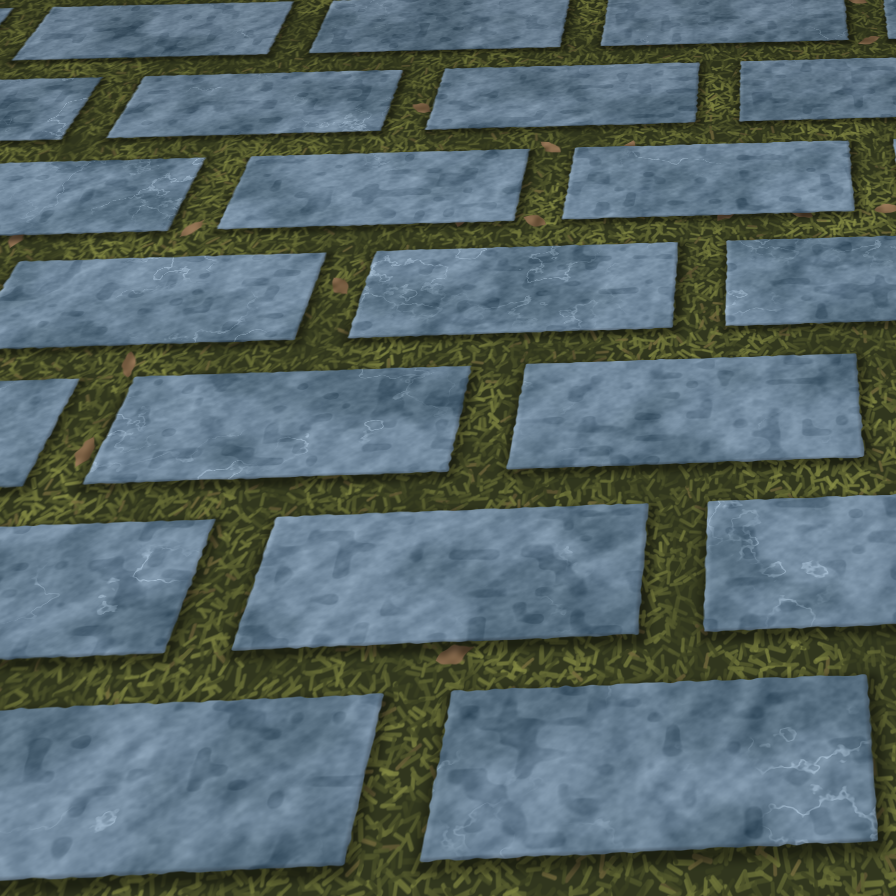
Write a Shadertoy shader that draws this texture.

```glsl
// Blue slate pavers in staggered rows with grassy joints, seen in perspective.

float hash(vec2 p) {
    return fract(sin(dot(p, vec2(127.1, 311.7))) * 43758.5453);
}

float noise(vec2 p) {
    vec2 i = floor(p), f = fract(p);
    f = f * f * (3.0 - 2.0 * f);
    return mix(mix(hash(i), hash(i + vec2(1, 0)), f.x),
               mix(hash(i + vec2(0, 1)), hash(i + vec2(1, 1)), f.x), f.y);
}

float fbm(vec2 p) {
    float sum = 0.0, amp = 0.5;
    for (int i = 0; i < 5; i++) {
        sum += amp * noise(p);
        p = mat2(1.6, 1.2, -1.2, 1.6) * p + 7.3;
        amp *= 0.5;
    }
    return sum;
}

float box(vec2 p, vec2 halfSize) {
    vec2 d = abs(p) - halfSize;
    return length(max(d, 0.0)) + min(max(d.x, d.y), 0.0);
}

// Layers of short, randomly turned blades over dark soil
vec3 grass(vec2 g, float px) {
    vec3 color = vec3(0.18, 0.20, 0.11);
    float patches = fbm(g * 7.0);
    for (int layer = 0; layer < 3; layer++) {
        float freq = 27.0 + 5.0 * float(layer);
        vec2 s = g * freq + 17.0 * float(layer);
        for (int y = -1; y <= 1; y++)
        for (int x = -1; x <= 1; x++) {
            vec2 cell = floor(s) + vec2(x, y);
            vec2 r = s - cell - vec2(hash(cell), hash(cell + 41.3));
            float angle = 6.2832 * hash(cell + 8.7);
            vec2 dir = vec2(cos(angle), sin(angle));
            float along = max(abs(dot(r, dir)) - 0.42, 0.0);
            float across = dot(r, vec2(-dir.y, dir.x));
            float d = length(vec2(across, along)) - 0.13;
            float tone = hash(cell + 23.1) * 0.8 + (patches - 0.5) * 1.1;
            vec3 blade = mix(vec3(0.21, 0.23, 0.12), vec3(0.51, 0.53, 0.26), clamp(tone, 0.0, 1.0));
            blade = mix(blade, vec3(0.43, 0.36, 0.23), 0.6 * step(0.94, hash(cell + 3.9)));
            float aa = px * freq;
            color = mix(color, blade, 0.85 * (1.0 - smoothstep(-aa, aa, d)));
        }
    }
    return color;
}

// Sparse dry leaves: color in rgb, coverage in a
vec4 leaf(vec2 g, float px) {
    vec2 cell = floor(g * 4.0);
    vec2 r = fract(g * 4.0) - 0.35 - 0.3 * vec2(hash(cell + 1.7), hash(cell + 5.2));
    float angle = 6.2832 * hash(cell + 9.4);
    r = mat2(cos(angle), sin(angle), -sin(angle), cos(angle)) * r;
    float d = abs(r.y) - 0.075 * (1.0 - r.x * r.x / 0.026) + 0.04 * (noise(g * 60.0) - 0.5);
    float cover = 1.0 - smoothstep(-4.0 * px, 4.0 * px, d);
    vec3 color = mix(vec3(0.36, 0.28, 0.19), vec3(0.58, 0.46, 0.34), noise(g * 45.0));
    return vec4(color, cover * step(0.74, hash(cell + 14.6)));
}

// Mottled slate with fine cleft relief and pale scuffs
vec3 slate(vec2 s, vec2 id) {
    vec2 t = s + 13.0 * vec2(hash(id), hash(id + 6.1));
    float mottle = fbm(t * 5.0) + 0.12 * (hash(id + 2.8) - 0.5);
    vec3 color = mix(vec3(0.34, 0.43, 0.50), vec3(0.46, 0.55, 0.63), smoothstep(0.28, 0.62, mottle));
    vec2 cleft = mat2(0.8, -0.6, 0.6, 0.8) * t * vec2(14.0, 20.0);
    color += 0.20 * (fbm(cleft) - fbm(cleft + vec2(0.35, -0.45)));
    color += 0.05 * (noise(t * 90.0) - 0.5);
    float vein = abs(fbm(t * 9.0 + 4.0) - 0.5);
    float scuffed = smoothstep(0.52, 0.72, fbm(t * 3.5 + 20.0));
    color += 0.13 * scuffed * (1.0 - smoothstep(0.0, 0.025, vein));
    color -= 0.07 * smoothstep(0.66, 0.80, noise(t * 24.0 + 9.0));
    return color;
}

void mainImage(out vec4 fragColor, in vec2 fragCoord) {
    vec2 p = fragCoord / iResolution.xy;

    // Project the canvas onto the ground: u along the rows, v across them
    float depth = 2.0156 - p.y;
    float u = (p.x - 0.8464) / (0.302 * depth);
    float v = (14.199 - 0.32 * p.x) / depth;
    float px = fwidth(u);
    vec2 ground = vec2(u, v * 0.56);

    // Staggered paver cells
    float row = floor(v + 0.02);
    float col = u - 0.297 - 0.5145 * (row - 7.0);
    vec2 q = vec2(fract(col) - 0.5, (fract(v + 0.02) - 0.5) * 0.56);
    vec2 halfSize = vec2(0.43, 0.21);
    float d = box(q, halfSize - 0.005) - 0.005 + 0.006 * (noise(ground * 55.0) - 0.5);

    // Joints: grass, leaves and the shade beside each paver
    vec2 g = ground * vec2(1.0, 0.7);
    vec3 color = grass(g, px);
    vec4 litter = leaf(g, px);
    color = mix(color, litter.rgb, litter.a);
    float shade = box(q + vec2(-0.006, 0.016), halfSize);
    color *= mix(0.62, 1.06, smoothstep(-0.005, 0.035, shade));

    // Pavers: light left rim, dark lower and right rims
    vec3 stone = slate(q, vec2(floor(col), row));
    stone += 0.06 * (1.0 - smoothstep(0.004, 0.016, q.x + halfSize.x));
    float rim = min(halfSize.x - q.x, halfSize.y + q.y);
    stone *= mix(0.78, 1.0, smoothstep(0.0, 0.012, rim));
    color = mix(color, stone, 1.0 - smoothstep(-px, px, d));

    color *= 1.0 - 0.10 * smoothstep(0.75, 1.0, p.y);
    fragColor = vec4(clamp(color, 0.0, 1.0), 1.0);
}
```
